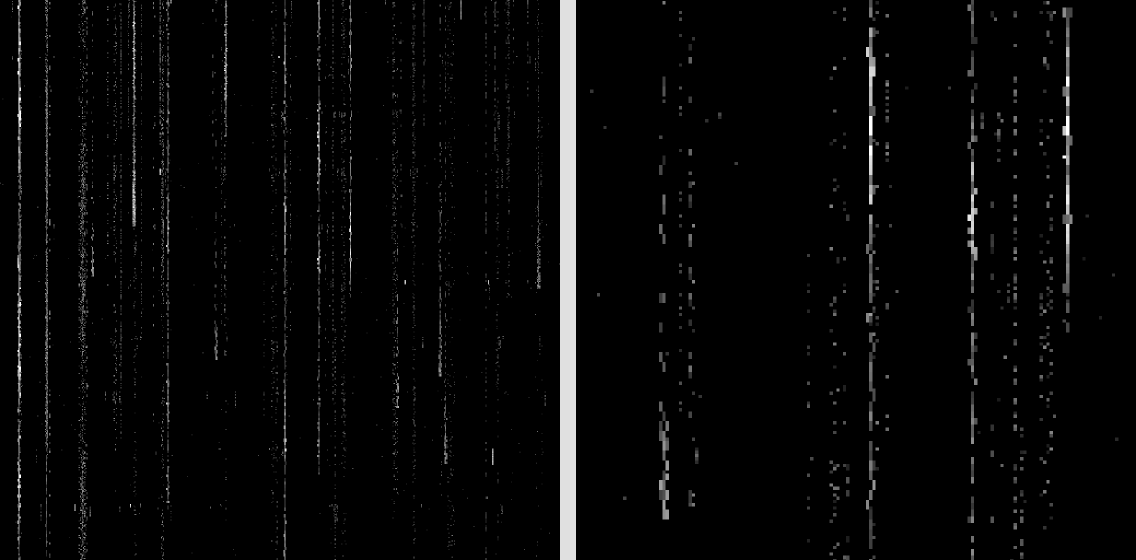
Left: the whole. Right: its middle third, enlarged.
Give the GLSL for this texture, as a WebGL 2 fragment shader.

```glsl
#version 300 es
precision highp float;
// Vertical streaks of broken grey grain on black, like digital rain.
// Clusters, strongest on the left, each carry a grainy band, a few thin
// streaks and short ticks hanging from evenly spaced rows.
uniform vec2 u_resolution;
out vec4 fragColor;

const float GRAINS = 512.0;   // grains along one side of the canvas
const int CLUSTERS = 18;

float hash(vec2 p) {
    vec3 q = fract(p.xyx * vec3(0.1031, 0.1030, 0.0973));
    q += dot(q, q.yzx + 33.33);
    return fract((q.x + q.y) * q.z);
}

vec2 gradient(vec2 p) {
    float angle = 6.2832 * hash(p + 17.0);
    return vec2(cos(angle), sin(angle));
}

float gradientNoise(vec2 p) {
    vec2 i = floor(p), f = p - i;
    vec2 u = f * f * f * (f * (f * 6.0 - 15.0) + 10.0);
    vec2 e = vec2(1.0, 0.0);
    float low = mix(dot(gradient(i), f), dot(gradient(i + e.xy), f - e.xy), u.x);
    float high = mix(dot(gradient(i + e.yx), f - e.yx), dot(gradient(i + e.xx), f - e.xx), u.x);
    return mix(low, high, u.y);
}

// Thin broken line, one grain wide, sometimes flaring at its lower end
float streak(vec2 cell, float depth, float centre, float strength, float id) {
    float side = 2.0 * hash(vec2(id, 1.3)) - 1.0;
    float column = floor(centre + side * abs(side) * 11.0);
    float away = abs(cell.x - column);
    if (away > 1.0) return 0.0;

    float start = max(0.0, hash(vec2(id, 2.7)) * 2.0 - 1.3);
    float end = start + 0.15 + 0.95 * hash(vec2(id, 3.1));
    if (depth < start || depth > end) return 0.0;

    float flare = step(0.8, hash(vec2(id, 4.9))) * exp((depth - end) * 9.0);
    float dash = 1.0 + floor(2.5 * hash(vec2(id, 5.3)));
    vec2 grain = vec2(cell.x + id * 3.0, floor(cell.y / dash));
    float power = hash(vec2(id, 7.7));
    float wave = gradientNoise(vec2(id * 7.37, depth * 6.0));
    float bright = step(0.84, power);
    float fill = hash(vec2(id, 6.1));
    float density = max(fill * fill * mix(0.35, 1.3, strength), 0.8 * bright);
    density = (0.05 + density) * (1.0 + 1.1 * wave) + flare;
    density *= away < 0.5 ? 1.0 : 0.02 + 0.6 * flare + 0.12 * bright;

    // Bright lines flash along part of their length
    float flash = bright * smoothstep(0.0, 0.3, wave);
    float level = 0.28 + 0.22 * power * power + 0.45 * flash + 0.25 * flare;
    return step(hash(grain), density) * level * (0.4 + 0.9 * hash(grain.yx + 91.0));
}

// Narrow column of loose grain, densest in the middle, dense in few clusters
float band(vec2 cell, float depth, float centre, float strength, float id) {
    float width = hash(vec2(id, 11.3));
    float halfWidth = 1.0 + 2.4 * width * width;
    float away = abs(cell.x - centre) / halfWidth;
    if (away > 1.0) return 0.0;

    float reach = 0.4 + 0.9 * hash(vec2(id, 12.9));
    float stripe = 0.25 + hash(vec2(cell.x, id + 40.0));
    float patches = 0.85 + 1.5 * gradientNoise(vec2(id * 5.71, depth * 5.0));
    float density = 1.2 * strength * strength * (1.0 - 0.45 * away) * stripe * patches;
    density *= 1.0 - smoothstep(reach - 0.1, reach, depth);

    float tone = hash(cell.yx + 63.0);
    return step(hash(cell + id * 5.0), density) * (0.12 + 0.2 * tone + 0.22 * tone * tone);
}

// Short marks that hang from each tenth of the height
float ticks(vec2 cell, float depth, float centre, float id) {
    if (abs(cell.x - centre) > 9.0) return 0.0;
    float row = floor(depth * 10.0);
    vec2 key = vec2(cell.x + id, row * 7.0);
    float size = hash(key + 5.0);
    float inside = step(0.95, hash(key)) * step(fract(depth * 10.0), 0.03 + 0.33 * size * size);
    float bright = step(0.92, hash(key + 29.0));
    float lit = step(hash(cell + 77.0), 0.5 + bright);
    return inside * lit * (0.12 + 0.3 * hash(cell + 13.0) + 0.5 * bright);
}

// Brightness of one grain
float grainLight(vec2 cell) {
    float depth = 1.0 - (cell.y + 0.5) / GRAINS;
    float light = step(0.9988, hash(cell + 131.0)) * (0.1 + 0.2 * hash(cell + 7.0));
    for (int i = 0; i < CLUSTERS; i++) {
        float id = float(i);
        float place = (id + hash(vec2(id, 21.7))) / float(CLUSTERS);
        float centre = floor(place * GRAINS);
        if (abs(cell.x - centre) > 13.0) continue;
        float strength = 0.7 * hash(vec2(id, 13.7)) + 0.35 * step(place, 0.36);
        float cluster = ticks(cell, depth, centre, id);
        cluster = max(cluster, band(cell, depth, centre, strength, id));
        for (int k = 0; k < 3; k++) {
            cluster = max(cluster, streak(cell, depth, centre, strength, id * 3.0 + float(k) + 0.5));
        }
        light = max(light, cluster * mix(1.15, 0.85, place));
    }
    return min(light, 1.0);
}

void main() {
    // Four samples per pixel smooth the grain edges
    float light = 0.0;
    for (int s = 0; s < 4; s++) {
        vec2 offset = vec2(s % 2, s / 2) * 0.5 - 0.25;
        light += 0.25 * grainLight(floor((gl_FragCoord.xy + offset) / u_resolution * GRAINS));
    }
    fragColor = vec4(vec3(light), 1.0);
}
```
